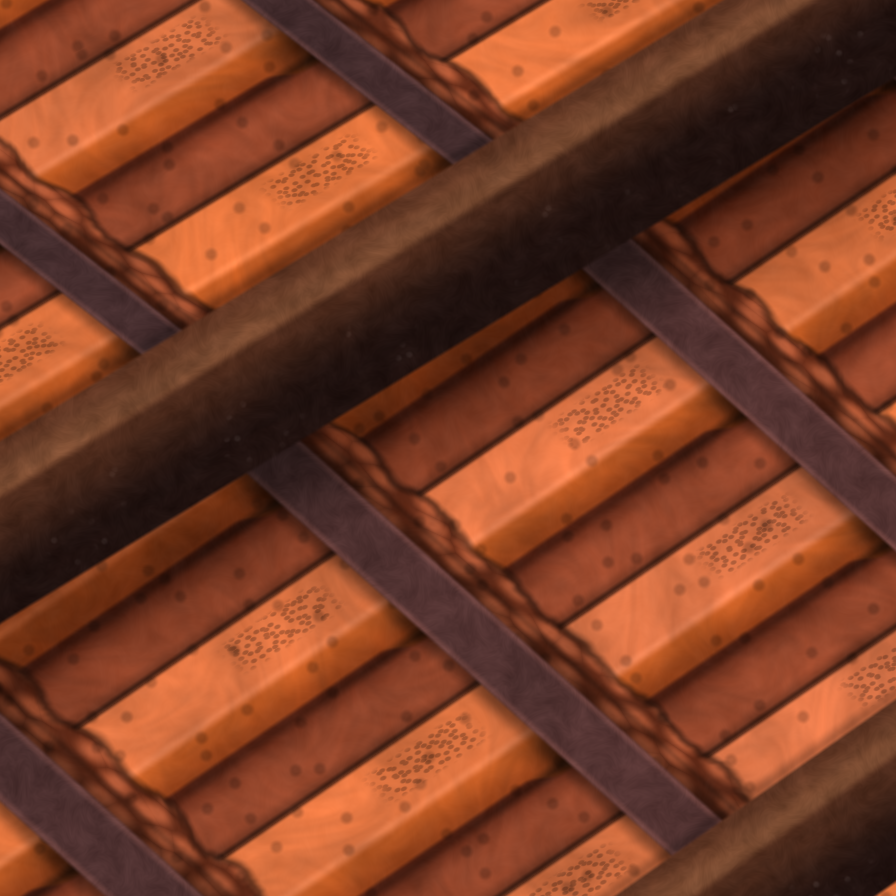
Give the GLSL for this pattern, as a Shadertoy shader.

```glsl
// Underside of a clay tile roof: slanted rows of ridged tiles, cut by thin
// battens and broad beams. Two skewed coordinates give the tile cells (along
// the row, across the rows); cellular noise and layered sines add the wear.

vec2 hash2(vec2 p) {
    vec3 q = fract(vec3(p.xyx) * vec3(0.1031, 0.1030, 0.0973));
    q += dot(q, q.yzx + 33.33);
    return fract((q.xx + q.yz) * q.zy);
}

// Distance to the nearest scattered point
float cells(vec2 p) {
    vec2 id = floor(p), f = fract(p);
    float d = 1.0;
    for (int j = -1; j <= 1; j++)
        for (int i = -1; i <= 1; i++) {
            vec2 o = vec2(i, j);
            d = min(d, length(o + hash2(id + o) - f));
        }
    return d;
}

// Soft blotches from warped sines, about -1 to 1
float blotches(vec2 p) {
    float sum = 0.0, amp = 0.5;
    for (int i = 0; i < 5; i++) {
        p = mat2(0.8, -0.6, 0.6, 0.8) * p * 1.7 + 1.3;
        p += 0.6 * sin(p.yx * 0.9);
        sum += amp * sin(p.x) * sin(p.y + 0.7);
        amp *= 0.75;
    }
    return sum;
}

float band(float x, float a, float b, float w) {
    return smoothstep(a - w, a + w, x) * (1.0 - smoothstep(b - w, b + w, x));
}

// f runs along the tile from batten to batten, m across ridge and trough
vec3 tileColor(float f, float m, vec2 id, vec2 p, float wear) {
    vec2 rnd = hash2(id + 17.0);
    float q = fract(m);
    vec3 trough = mix(vec3(0.33, 0.13, 0.075), vec3(0.59, 0.28, 0.175), smoothstep(0.55, 0.78, q));
    trough *= 1.0 - 0.3 * smoothstep(0.9, 1.0, q);

    // Ridge: flat bright top, then a darker sloping flank
    vec3 top = mix(vec3(0.84, 0.43, 0.22), vec3(0.81, 0.43, 0.27), rnd.x);
    top *= 0.94 + 0.12 * rnd.y + 0.05 * sin(f * 5.0);
    vec3 flank = mix(vec3(0.74, 0.35, 0.14), vec3(0.57, 0.25, 0.10), smoothstep(0.38, 0.57, m));
    vec3 ridge = mix(top, flank, smoothstep(0.35, 0.41, m));
    ridge += 0.05 * band(m, 0.34, 0.38, 0.02);

    // Faint grainy patch pressed into the top
    float patchMask = band(f, 0.48, 0.75, 0.03) * band(m, 0.07, 0.26, 0.02);
    float grain = smoothstep(0.5, 0.2, cells(vec2(f * 45.0, m * 32.0) + id * 9.0));
    ridge *= 1.0 - 0.24 * patchMask * grain;

    // Lip at the far end of the ridge
    float end = 0.80 + 0.04 * smoothstep(0.30, 0.55, m);
    ridge *= 1.0 - 0.35 * smoothstep(end - 0.09, end, f) * smoothstep(0.3, 0.5, m);
    float ridgeMask = band(m, 0.0, 0.57 + 0.07 * smoothstep(0.73, 0.82, f), 0.016);
    vec3 col = mix(trough, ridge, ridgeMask);

    // Joints and the shadow under each flank
    col *= 1.0 - 0.4 * band(m, -0.025, 0.01, 0.014);
    col *= 1.0 - 0.45 * band(m, 0.58, 0.63, 0.03) * (0.5 + 0.5 * smoothstep(0.4, 0.85, f));

    // Lumpy tile ends beside the batten
    float rim = 0.095 + 0.012 * sin(m * 12.6) + 0.012 * wear;
    float lump = smoothstep(0.7, 0.1, cells(vec2(f * 22.0, m * 5.0) + id * 5.0));
    vec3 strip = mix(vec3(0.37, 0.16, 0.09), vec3(0.68, 0.34, 0.21), lump);
    strip *= 1.0 - 0.35 * band(f, 0.035, 0.048, 0.012);
    col = mix(strip, col, smoothstep(rim - 0.012, rim + 0.012, f));
    col *= 1.0 - 0.45 * band(f, rim - 0.008, rim + 0.010, 0.012);

    // Stains and pits
    float pit = smoothstep(0.16, 0.05, cells(p * 17.0 + 4.0));
    return col * (1.0 + 0.13 * wear) * (1.0 - 0.2 * pit);
}

void mainImage(out vec4 fragColor, in vec2 fragCoord) {
    vec2 p = fragCoord / iResolution.xy;
    p.y = 1.0 - p.y;
    float wear = blotches(p * 14.0);
    float fine = blotches(p * 55.0 + 3.0);

    // The bays above and below the main beam differ in slant and scale
    float under = p.y + 0.61 * p.x - 0.696;
    bool lower = under > -0.10;
    float s = lower ? 0.19 - p.y + 0.90 * p.x : 0.21 - p.y + 0.78 * p.x;
    float k = lower ? s / 0.58 + 0.12 * s * s : s / 0.483;
    float r = lower ? (p.y + 0.68 * p.x - 0.872) / 0.255 : (p.y + 0.60 * p.x - 0.367) / 0.234;
    vec2 id = floor(vec2(k + 0.0775, r + 0.2));
    float f = k - id.x, m = r - id.y;
    vec3 col = tileColor(f, m, id + (lower ? 0.0 : 40.0), p, wear);

    // Shade cast by the main beam on the lower bay
    float shade = lower ? 1.0 - smoothstep(-0.02, 0.20, under) : 0.0;
    col *= mix(vec3(1.0), vec3(0.58, 0.52, 0.46), shade);

    // Battens, with a soft contact shadow and a worn edge
    float start = lower ? 0.845 : 0.87;
    float e = max(-f, f - start);
    col *= 1.0 - 0.38 * smoothstep(-0.05, 0.0, e);
    vec3 batten = mix(vec3(0.25, 0.165, 0.17), vec3(0.35, 0.21, 0.20), lower ? 0.5 + 0.3 * p.x : 0.15);
    batten *= 1.0 + 0.08 * wear + 0.07 * fine;
    batten += vec3(0.10, 0.06, 0.05) * band(e, 0.0, 0.014, 0.008);
    batten *= 1.0 - 0.5 * (lower ? 1.0 - smoothstep(0.0, 0.14, under) : 0.0);
    col = mix(col, batten, smoothstep(-0.006, 0.006, e));

    // Beams: lit upper face, then a side falling into darkness
    for (int i = 0; i < 2; i++) {
        float n = float(i);
        float t = (p.y + (0.61 + 0.09 * n) * p.x - 0.492 - 0.988 * n) / 0.204;
        vec3 face = mix(vec3(0.36, 0.20, 0.13), vec3(0.47, 0.29, 0.19), smoothstep(0.0, 0.26, t));
        vec3 side = mix(vec3(0.31, 0.17, 0.11), vec3(0.12, 0.065, 0.055), smoothstep(0.3, 0.85, t + 0.15 * p.x * (1.0 - n)));
        vec3 beam = mix(face, side, smoothstep(0.27, 0.34, t));
        float streak = sin(t * 37.0 + 2.0 * wear) * sin(t * 16.0 + p.x * 5.0);
        beam *= 1.0 + 0.07 * wear + 0.06 * fine + 0.05 * streak;
        float dust = smoothstep(0.2, 0.05, cells(p * 38.0)) * band(t, 0.55, 0.95, 0.1);
        beam += 0.07 * dust * smoothstep(0.0, 0.8, wear);
        col *= 1.0 - 0.3 * band(t, -0.06, 0.0, 0.05);
        col = mix(col, beam, band(t, 0.0, 1.0, 0.016));
    }

    fragColor = vec4(clamp(col + 0.012 * fine, 0.0, 1.0), 1.0);
}
```
